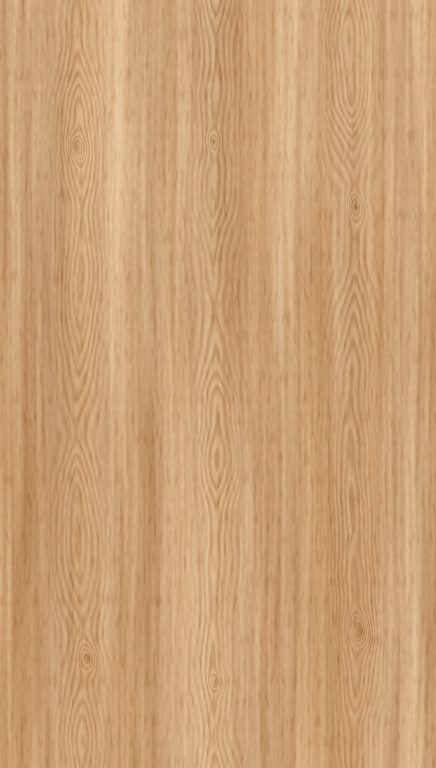
Give the GLSL for this texture, as a WebGL 1 fragment shader.

```glsl
precision highp float;
// Light oak-like veneer: three upright cathedral figures with small knots,
// set in straight grain. Rings are contours of a folded distance field;
// bands, streaks and pores are gradient noise stretched along the height.

uniform vec2 u_resolution;

const vec3 DARK_WOOD = vec3(0.695, 0.505, 0.325);
const vec3 LIGHT_WOOD = vec3(0.890, 0.750, 0.585);
const float COLUMN_SPACING = 0.178;
const float COLUMN_OFFSET = 0.014;
const float RING_SPACING = 0.0068;

float hash(vec2 p) {
  return fract(sin(dot(p, vec2(127.1, 311.7))) * 43758.545);
}

vec2 gradient(vec2 cell) {
  float angle = 6.28318 * hash(cell);
  return vec2(cos(angle), sin(angle));
}

// Gradient noise, roughly -0.7 to 0.7
float noise(vec2 p) {
  vec2 i = floor(p);
  vec2 f = p - i;
  vec2 u = f * f * f * (f * (f * 6.0 - 15.0) + 10.0);
  vec2 e = vec2(1.0, 0.0);
  float low = mix(dot(gradient(i), f), dot(gradient(i + e), f - e), u.x);
  float high = mix(dot(gradient(i + e.yx), f - e.yx),
                   dot(gradient(i + e.xx), f - e.xx), u.x);
  return mix(low, high, u.y);
}

// Noise drawn out along the trunk, with its own seed
float grain(vec2 p, vec2 frequency, float seed) {
  return noise(p * frequency + vec2(seed * 17.3, seed * 9.7));
}

float bell(float x, float width) {
  return exp(-x * x / (width * width));
}

// Soft late-wood line: slow rise, quicker fall
float ringLine(float phase) {
  float s = fract(phase);
  return smoothstep(0.15, 0.72, s) * (1.0 - smoothstep(0.74, 1.0, s));
}

// x: bulge of the rings around the knots, y: dark knot hearts
vec2 knots(vec2 p, float column) {
  vec2 total = vec2(0.0);
  for (int k = 0; k < 2; k++) {
    vec2 id = vec2(column + 3.0, float(k) + 5.0);
    float size = mix(0.55, 1.0, hash(id));
    float height = 0.16 + 0.61 * float(k) + 0.12 * (hash(id + 7.0) - 0.5);
    float side = 0.012 * (hash(id + 13.0) - 0.5);
    vec2 q = (p - vec2(side, height)) / size;
    q.y += 0.35 * q.x;
    float r = length(q * vec2(1.0, 0.72));
    total += vec2(0.024 * size * bell(r, 0.014), bell(r, 0.0055));
  }
  return total;
}

// x: dark ring lines, y: knot hearts, z: nearness to the figure's axis
vec3 cathedral(vec2 p) {
  float column = floor((p.x - COLUMN_OFFSET) / COLUMN_SPACING);
  float axis = COLUMN_OFFSET + (column + 0.5) * COLUMN_SPACING;
  float seed = column + 2.0;
  axis += 0.011 * noise(vec2(seed * 5.3, p.y * 3.5));
  float d = p.x - axis;
  vec2 knot = knots(vec2(d, p.y), column);

  // Height swells turn the folded distance into long pointed eyes
  float swell = 0.055 * noise(vec2(seed * 7.37, p.y * 4.2 + seed))
              + 0.012 * noise(vec2(seed * 3.71, p.y * 13.0));
  float ripple = 0.005 * grain(p, vec2(38.0, 12.0), seed);
  float field = sqrt(d * d + 0.000012) + swell * bell(d, 0.045)
              + ripple - knot.x;
  float nearness = bell(d, 0.036);
  float fade = 0.75 + 0.6 * grain(p, vec2(30.0, 5.0), seed + 4.0);
  return vec3(ringLine(field / RING_SPACING) * nearness * fade,
              knot.y, nearness);
}

void main() {
  vec2 p = gl_FragCoord.xy / u_resolution.y;
  vec2 bent = p + vec2(0.006 * grain(p, vec2(5.0, 2.5), 1.0), 0.0);
  vec3 figure = cathedral(p);
  float plain = 1.0 - 0.55 * figure.z;

  // Broad colour bands, then finer and finer straight streaks
  float tone = 0.59;
  tone += 0.50 * grain(bent, vec2(13.0, 0.7), 2.0);
  tone += 0.38 * grain(bent, vec2(42.0, 1.3), 3.0) * plain;
  tone += 0.34 * grain(bent, vec2(105.0, 2.5), 4.0) * plain;
  tone += 0.36 * grain(bent, vec2(185.0, 5.0), 5.0) * plain;

  // Short dark pores and a faint fibre texture
  float pore = smoothstep(0.08, 0.45, grain(bent, vec2(230.0, 38.0), 6.0));
  tone -= 0.20 * pore;
  tone += 0.14 * grain(p, vec2(250.0, 110.0), 7.0);

  // Cathedral rings over a paler heart, with the knots on top
  tone += 0.14 * figure.z - 0.46 * figure.x - 0.50 * figure.y;

  vec3 color = mix(DARK_WOOD, LIGHT_WOOD, clamp(tone, -0.3, 1.1));
  color += vec3(-0.012, 0.0, 0.022) * grain(bent, vec2(17.0, 1.0), 8.0);
  gl_FragColor = vec4(color, 1.0);
}
```
